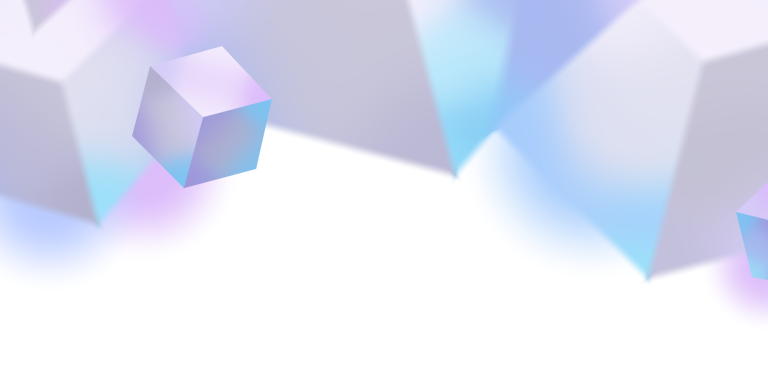
Give the GLSL for this background, as a Shadertoy shader.

```glsl
const vec3 WHITE = vec3(1.0);
const vec3 PEARL = vec3(0.96, 0.94, 0.99);
const vec3 MIST = vec3(0.88, 0.88, 0.94);
const vec3 SILVER = vec3(0.79, 0.78, 0.85);
const vec3 SLATE = vec3(0.70, 0.69, 0.80);
const vec3 LILAC = vec3(0.83, 0.80, 0.97);
const vec3 ORCHID = vec3(0.86, 0.73, 0.98);
const vec3 VIOLET = vec3(0.62, 0.59, 0.86);
const vec3 PERIWINKLE = vec3(0.66, 0.72, 0.94);
const vec3 SKY = vec3(0.65, 0.80, 0.99);
const vec3 CYAN = vec3(0.60, 0.88, 0.98);
const vec3 AZURE = vec3(0.48, 0.77, 0.95);

// Signed distance to the line a-b, positive on its left side
float edgeDistance(vec2 p, vec2 a, vec2 b) {
    vec2 dir = normalize(b - a);
    return dot(p - a, vec2(-dir.y, dir.x));
}

// Soft coverage of a convex quad with clockwise corners
float quadCoverage(vec2 p, vec2 a, vec2 b, vec2 c, vec2 d, float blur) {
    float dist = max(max(edgeDistance(p, a, b), edgeDistance(p, b, c)),
                     max(edgeDistance(p, c, d), edgeDistance(p, d, a)));
    return 1.0 - smoothstep(-blur, blur, dist);
}

// Colour weight that falls off around an anchor
float anchorWeight(vec2 p, vec2 anchor, float sizeSq) {
    vec2 v = p - anchor;
    float q = dot(v, v) / sizeSq;
    return 1.0 / (q * q + 0.05);
}

// Premultiplied face, shaded from four corner colours and a middle colour
vec4 face(vec2 p, vec2 a, vec2 b, vec2 c, vec2 d,
          vec3 colA, vec3 colB, vec3 colC, vec3 colD, vec3 colMid, float blur) {
    float sizeSq = 0.125 * (dot(a - c, a - c) + dot(b - d, b - d));
    vec4 w = vec4(anchorWeight(p, a, sizeSq), anchorWeight(p, b, sizeSq),
                  anchorWeight(p, c, sizeSq), anchorWeight(p, d, sizeSq));
    float wMid = anchorWeight(p, 0.25 * (a + b + c + d), sizeSq);
    vec3 col = colA * w.x + colB * w.y + colC * w.z + colD * w.w + colMid * wMid;
    col /= dot(w, vec4(1.0)) + wMid;
    return vec4(col, 1.0) * quadCoverage(p, a, b, c, d, blur);
}

// Faces in one layer are summed, so shared edges stay seamless
vec3 over(vec3 base, vec4 layer) {
    return mix(base, layer.rgb / max(layer.a, 1e-4), min(layer.a, 1.0));
}

vec3 glow(vec3 base, vec2 p, vec2 center, float radius, vec3 tint, float strength) {
    float fade = 1.0 - smoothstep(0.25 * radius, radius, length(p - center));
    return mix(base, tint, fade * strength);
}

vec4 leftCube(vec2 p, float blur) {
    vec2 hub = vec2(0.161, 0.786), foot = vec2(0.255, 0.417);
    vec2 west = vec2(-0.156, 0.875), east = vec2(0.43, 1.05);
    return face(p, west, hub, foot, vec2(-0.156, 0.534), SILVER, SILVER, SLATE, PERIWINKLE, SLATE + 0.04, blur)
         + face(p, hub, east, vec2(0.52, 0.72), foot, MIST, ORCHID, PERIWINKLE, CYAN, MIST, blur)
         + face(p, hub, west, vec2(-0.1, 1.2), east, PEARL, PEARL, LILAC, ORCHID, PEARL, blur);
}

vec4 centerCube(vec2 p, float blur) {
    vec2 ridge = vec2(1.05, 1.05), foot = vec2(1.185, 0.544);
    vec2 side = vec2(1.289, 0.667), top = vec2(1.36, 1.05);
    return face(p, vec2(0.43, 1.05), ridge, foot, vec2(0.52, 0.72), LILAC, SILVER, SLATE + 0.03, PERIWINKLE, SILVER, blur)
         + face(p, ridge, top, side, foot, PEARL, PERIWINKLE, AZURE, CYAN, mix(CYAN, WHITE, 0.4), blur)
         + face(p, top, vec2(1.72, 1.05), side, vec2(1.27, 0.655), PERIWINKLE, LILAC, SKY, AZURE, PERIWINKLE, blur);
}

vec4 rightCube(vec2 p, float blur) {
    vec2 hub = vec2(1.831, 0.839), foot = vec2(1.6875, 0.276);
    vec2 side = vec2(1.289, 0.667), top = vec2(1.667, 1.0);
    vec4 left = face(p, side, top, hub, foot, SKY, PEARL, MIST, CYAN, MIST, blur);
    float rim = smoothstep(0.24, 0.44, length(p - vec2(1.72, 0.84)));
    left.rgb = mix(left.rgb, SKY * left.a, 0.7 * rim * smoothstep(0.28, 0.45, p.y));
    return left
         + face(p, hub, vec2(2.06, 0.903), vec2(2.06, 0.37), foot, SILVER, SILVER, LILAC, SLATE + 0.06, SILVER - 0.03, blur)
         + face(p, top, vec2(1.9, 1.4), vec2(2.3, 0.97), hub, PEARL, ORCHID, PEARL, PEARL, PEARL, blur);
}

vec4 smallCubes(vec2 p, float blur) {
    vec2 hub = vec2(0.529, 0.695), west = vec2(0.391, 0.828);
    vec2 east = vec2(0.708, 0.742), foot = vec2(0.479, 0.510);
    vec4 nearCube = face(p, west, vec2(0.578, 0.880), east, hub, LILAC, PEARL, ORCHID, PEARL, mix(ORCHID, PEARL, 0.5), blur)
                  + face(p, west, hub, foot, vec2(0.344, 0.646), SLATE, LILAC, AZURE, VIOLET, SILVER, blur)
                  + face(p, hub, east, vec2(0.667, 0.560), foot, VIOLET, AZURE, AZURE, VIOLET, SLATE, blur);
    vec2 edgeWest = vec2(1.917, 0.448), edgeHub = vec2(2.03, 0.42);
    return nearCube
         + face(p, edgeWest, vec2(2.03, 0.555), vec2(2.2, 0.5), edgeHub, LILAC, ORCHID, PEARL, LILAC, ORCHID, blur)
         + face(p, edgeWest, edgeHub, vec2(2.05, 0.26), vec2(1.958, 0.279), AZURE, VIOLET, VIOLET, CYAN, PERIWINKLE, blur);
}

void mainImage(out vec4 fragColor, in vec2 fragCoord) {
    // Height is one unit; horizontal positions span two
    vec2 p = fragCoord / iResolution.xy * vec2(2.0, 1.0);
    float sharp = max(0.002, 0.75 / iResolution.y);

    // Coloured light behind the cubes
    vec3 col = glow(WHITE, p, vec2(0.38, 0.56), 0.25, ORCHID, 0.95);
    col = glow(col, p, vec2(0.13, 0.50), 0.27, vec3(0.73, 0.80, 1.0), 1.0);
    col = glow(col, p, vec2(1.54, 0.61), 0.35, SKY, 1.0);
    col = glow(col, p, vec2(2.0, 0.31), 0.18, ORCHID, 0.9);

    // Large defocused cubes
    col = over(col, leftCube(p, 0.016) + centerCube(p, 0.016) + rightCube(p, 0.016));
    col = over(col, face(p, vec2(0.035, 1.1), vec2(0.28, 1.1), vec2(0.18, 1.0), vec2(0.088, 0.917),
                         SLATE, LILAC, ORCHID, SILVER, SILVER, 0.014));
    col = glow(col, p, vec2(0.45, 0.94), 0.12, ORCHID, 0.45);

    // Small cubes in focus
    col = over(col, smallCubes(p, sharp));
    fragColor = vec4(col, 1.0);
}
```
